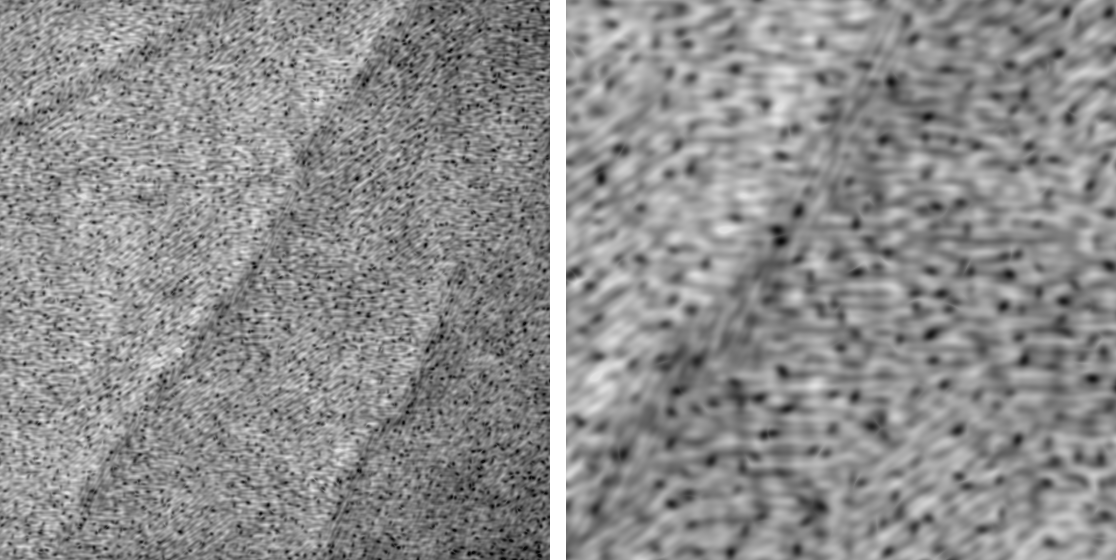
Left, the full canvas; right, a detail of the centre.
Give the GLSL for this texture, as a WebGL 2 fragment shader.

```glsl
#version 300 es
precision highp float;
// Draws a grey, grainy, pitted skin crossed by soft diagonal creases.
uniform vec2 u_resolution;
out vec4 outColor;

// Crease segments as start.xy, end.xy in units of canvas height
const vec4 FOLDS[10] = vec4[10](
  vec4(.755, 1.02, .677, .889), vec4(.677, .889, .560, .733),
  vec4(.560, .733, .449, .505), vec4(.449, .505, .260, .271),
  vec4(.260, .271, .110, .030), vec4(.827, .512, .742, .297),
  vec4(.742, .297, .638, .167), vec4(.638, .167, .579, .000),
  vec4(.000, .766, .182, .863), vec4(.182, .863, .404, .990));
const vec4 WRINKLES[7] = vec4[7](
  vec4(.352, .896, .390, .714), vec4(.182, .642, .475, .672),
  vec4(.456, .492, .501, .102), vec4(.482, .254, .729, .254),
  vec4(.495, .460, .638, .486), vec4(.000, .350, .130, .270),
  vec4(.000, .075, .105, .036));

// Integer hash giving two values in 0..1
vec2 hash2(vec2 cell, uint seed) {
  uvec2 v = uvec2(ivec2(cell)) * 1664525u + 1013904223u + seed * 7919u;
  v.x += v.y * 1664525u;
  v.y += v.x * 1664525u;
  v ^= v >> 16u;
  v.x += v.y * 1664525u;
  v.y += v.x * 1664525u;
  v ^= v >> 16u;
  return vec2(v & 65535u) / 65535.0;
}

float cornerSlope(vec2 cell, vec2 offset, uint seed) {
  float angle = 6.2832 * hash2(cell, seed).x;
  return dot(vec2(cos(angle), sin(angle)), offset);
}

float gradientNoise(vec2 p, uint seed) {
  vec2 i = floor(p), f = p - i;
  vec2 u = f * f * f * (f * (f * 6.0 - 15.0) + 10.0);
  vec2 e = vec2(1, 0);
  return mix(
    mix(cornerSlope(i, f, seed), cornerSlope(i + e, f - e, seed), u.x),
    mix(cornerSlope(i + e.yx, f - e.yx, seed), cornerSlope(i + 1.0, f - 1.0, seed), u.x), u.y);
}

vec2 turn(vec2 p, float angle) {
  float c = cos(angle), s = sin(angle);
  return vec2(c * p.x + s * p.y, c * p.y - s * p.x);
}

float blob(vec2 p, vec2 center, float radius) {
  vec2 d = (p - center) / radius;
  return exp(-dot(d, d));
}

// Soft line: 1 on the segment, falling to 0 over its width
float softLine(vec2 p, vec4 seg, float width) {
  vec2 a = p - seg.xy, b = seg.zw - seg.xy;
  float d = length(a - b * clamp(dot(a, b) / dot(b, b), 0.0, 1.0)) / width;
  return exp(-d * d);
}

float folds(vec2 p, float width) {
  float m = 0.0;
  for (int i = 0; i < 10; i++) m = max(m, softLine(p, FOLDS[i], width));
  return m;
}

float wrinkles(vec2 p, float width) {
  float m = 0.0;
  for (int i = 0; i < 7; i++) m = max(m, softLine(p, WRINKLES[i], width));
  return m;
}

// Small dark pits, jittered in a grid of cells
float pits(vec2 p, float cells) {
  vec2 q = p * cells, base = floor(q);
  float m = 0.0;
  for (int y = -1; y <= 1; y++)
    for (int x = -1; x <= 1; x++) {
      vec2 cell = base + vec2(x, y);
      vec2 shape = hash2(cell, 11u);
      vec2 d = turn(q - cell - hash2(cell, 12u), (shape.y - 0.3) * 2.4);
      d /= vec2(0.36, 0.25);
      m = max(m, smoothstep(0.3, 0.9, shape.x) * exp(-dot(d, d)));
    }
  return m;
}

// Streaked grain whose direction follows the region
float streaks(vec2 p, float diagonal, float steep) {
  vec2 stretch = vec2(62, 150);
  float s = gradientNoise(p * stretch, 1u);
  s = mix(s, gradientNoise(turn(p, 0.6) * stretch, 2u), diagonal);
  return mix(s, gradientNoise(turn(p, 1.1) * stretch, 3u), steep);
}

void main() {
  vec2 p = gl_FragCoord.xy / u_resolution.y;
  vec2 uv = gl_FragCoord.xy / u_resolution;
  vec2 warp = vec2(gradientNoise(p * 17.0, 4u), gradientNoise(p * 17.0, 5u));
  vec2 w = p + 0.022 * warp;

  // Broad tone: lighter left, darker beyond each main fold
  float beyondFirst = smoothstep(-0.02, 0.05, w.x - 0.081 - 0.668 * w.y);
  float beyondSecond = smoothstep(-0.02, 0.06, w.x - 0.57 - 0.5 * w.y);
  float tone = 0.645 - 0.075 * beyondFirst - 0.065 * beyondSecond;
  tone += 0.05 * blob(p, vec2(0.55, 0.25), 0.17);
  tone -= 0.10 * blob(w, vec2(0.93, 0.91), 0.13) + 0.08 * blob(w, vec2(0.76, 0.88), 0.09);
  tone -= 0.10 * blob(w, vec2(0.92, 0.04), 0.15);
  vec2 edge = min(uv, 1.0 - uv);
  tone -= 0.08 * exp(-edge.y / 0.03) + 0.04 * exp(-edge.x / 0.03);
  tone += 0.09 * gradientNoise(p * 8.0, 6u) + 0.12 * gradientNoise(p * 24.0, 7u);

  // Creases with a pale lip on their upper left
  float fold = folds(w, 0.017);
  float patchy = 0.75 + 0.9 * gradientNoise(p * 13.0, 8u);
  tone -= 0.15 * fold * patchy + 0.08 * wrinkles(w, 0.010) * patchy;
  tone += 0.07 * folds(w + vec2(0.026, -0.018), 0.016) * patchy;

  // Fine grain and pits
  float diagonal = smoothstep(-0.15, 0.25, gradientNoise(p * 5.0, 9u));
  float steep = clamp(fold + 0.5 * beyondSecond, 0.0, 1.0) * 0.8;
  tone += 0.30 * streaks(p, diagonal, steep);
  tone += 0.22 * gradientNoise(p * vec2(85, 105), 10u);
  tone -= 0.34 * pits(p + 0.003 * warp, 78.0);

  outColor = vec4(vec3(clamp(tone, 0.04, 0.88)), 1);
}
```
